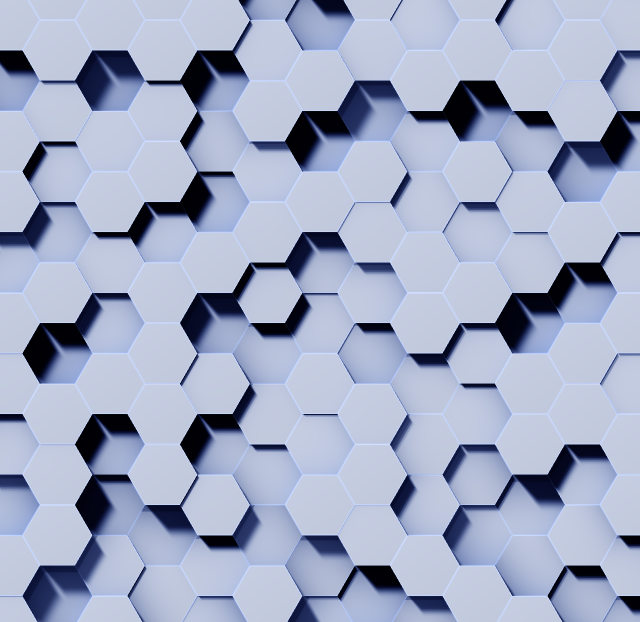
Give the GLSL for this background, as a Shadertoy shader.

```glsl
// Field of flat-topped hexagonal columns at random heights, seen from above.
// Each pixel marches over the height field toward a light at the upper left
// for a soft shadow, then adds corner occlusion, inner walls and bevel lines.

const vec2 LIGHT_DIR = vec2(-0.6, 0.8);
const vec2 LATTICE = vec2(1.7320508, 1.0);

// Nearest centre of two interleaved rectangular lattices
vec2 hexCenter(vec2 p) {
    vec2 a = floor(p / LATTICE + 0.5) * LATTICE;
    vec2 b = (floor(p / LATTICE) + 0.5) * LATTICE;
    return dot(p - a, p - a) < dot(p - b, p - b) ? a : b;
}

// Distance from a point inside a tile to its border
float edgeDepth(vec2 q) {
    q = abs(q);
    return 0.5 - max(q.y, dot(q, vec2(0.8660254, 0.5)));
}

float tileHash(vec2 center, float seed) {
    vec2 id = floor(center / LATTICE * 2.0 + 0.5);
    return fract(sin(dot(id, vec2(12.99, 78.23)) + seed) * 4375.85);
}

// About a third of the columns stand flush at the top level
float tileHeight(vec2 center) {
    return min(1.0, 1.5 * tileHash(center, 2.7));
}

// Soft shadow cast on height h at p by taller columns toward the light
float castShadow(vec2 p, float h) {
    const float REACH = 0.95;
    float shadow = 0.0;
    for (int i = 1; i <= 28; i++) {
        float t = REACH * float(i) / 28.0;
        vec2 s = p + LIGHT_DIR * t;
        vec2 c = hexCenter(s);
        float over = tileHeight(c) - h - t / REACH;
        float block = smoothstep(0.0, 0.05 + 0.4 * t, over)
                    * smoothstep(0.0, 0.02 + 0.14 * t, edgeDepth(s - c));
        shadow = max(shadow, block);
    }
    return shadow;
}

vec3 shade(vec2 p) {
    vec2 c = hexCenter(p);
    vec2 q = p - c;
    float h = tileHeight(c);

    // Occlusion, bounced light and visible wall from the six neighbours
    float open = 1.0, bounce = 0.0, wall = 0.0;
    for (int k = 0; k < 6; k++) {
        float angle = radians(30.0 + 60.0 * float(k));
        vec2 n = vec2(cos(angle), sin(angle));
        float rise = max(tileHeight(c + n) - h, 0.0);
        float dist = 0.5 - dot(q, n);
        float facing = dot(n, LIGHT_DIR);
        open *= 1.0 - 0.3 * min(1.0, rise * 1.4) * (0.6 + 0.4 * facing)
                    * exp(-dist * 4.0 / (0.3 + rise));
        bounce += rise * max(-facing, 0.0) * exp(-dist * 4.0);
        wall = max(wall, smoothstep(-0.008, 0.008, 0.16 * rise * facing - dist));
    }

    // Some pits catch sky light, others fall nearly black
    float strength = mix(0.5, 0.97, smoothstep(0.1, 0.7, tileHash(c, 5.1)));
    float light = (1.0 - strength * castShadow(p, h)) * open * (1.0 - 0.22 * wall);

    // Dimmer light drifts from pale grey-blue to navy
    vec3 color = vec3(0.765, 0.795, 0.875) * pow(vec3(light), vec3(2.0, 1.7, 1.0));
    color += vec3(0.05, 0.08, 0.13) * bounce * light;
    color *= 1.0 + 0.025 * dot(q, LIGHT_DIR);

    // Thin bevel catching light along every border
    float bevel = 1.0 - smoothstep(0.003, 0.018, edgeDepth(q));
    return color + bevel * vec3(0.07, 0.10, 0.16) * (0.35 + 0.65 * light);
}

void mainImage(out vec4 fragColor, in vec2 fragCoord) {
    // 10.26 rows fit the height; four samples smooth the edges
    vec3 color = vec3(0.0);
    for (int i = 0; i < 4; i++) {
        vec2 jitter = vec2(float(i & 1), float(i >> 1)) * 0.5 - 0.25;
        vec2 p = (fragCoord + jitter) / iResolution.y * 10.26;
        color += shade(p - vec2(0.947, 0.43)) * 0.25;
    }
    fragColor = vec4(color, 1.0);
}
```
